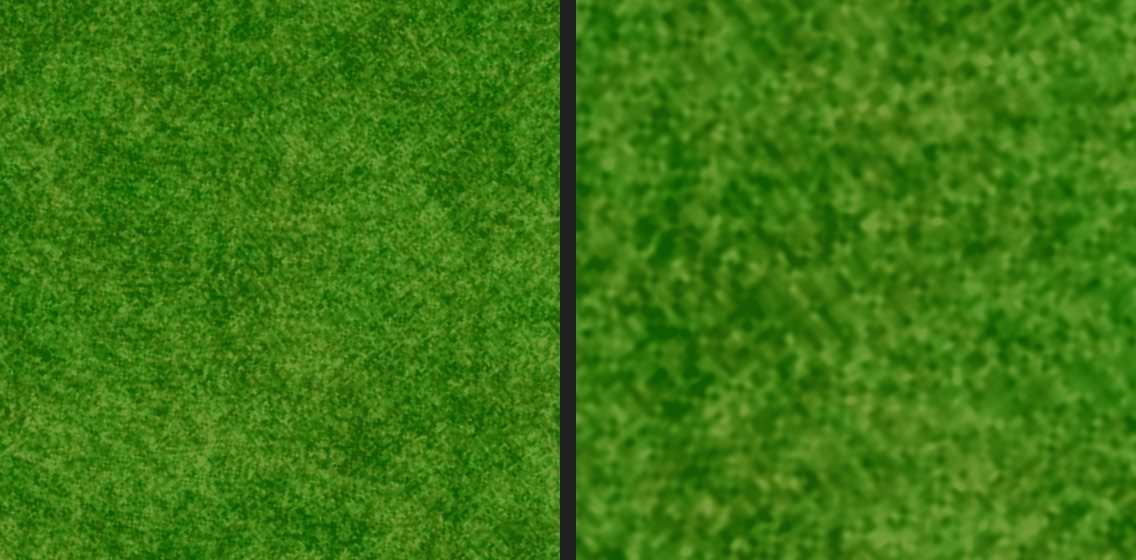
Left: the whole. Right: its middle third, enlarged.
Reproduce this texture procedurally as a WebGL 1 fragment shader.

```glsl
precision highp float;

uniform vec2 u_resolution;

const vec3 SHADE_GREEN = vec3(0.08, 0.355, 0.005);
const vec3 DEEP_GREEN = vec3(0.16, 0.42, 0.02);
const vec3 LAWN_GREEN = vec3(0.22, 0.47, 0.05);
const vec3 FRESH_GREEN = vec3(0.30, 0.54, 0.11);
const vec3 PALE_GREEN = vec3(0.42, 0.61, 0.21);

float hash(vec2 p) {
  return fract(sin(dot(p, vec2(127.1, 311.7))) * 43758.5453);
}

vec2 rotate(vec2 p, float angle) {
  float c = cos(angle);
  float s = sin(angle);
  return vec2(c * p.x - s * p.y, s * p.x + c * p.y);
}

// Smooth value noise centred on zero
float valueNoise(vec2 p) {
  vec2 cell = floor(p);
  vec2 f = fract(p);
  vec2 w = f * f * (3.0 - 2.0 * f);
  float low = mix(hash(cell), hash(cell + vec2(1.0, 0.0)), w.x);
  float high = mix(hash(cell + vec2(0.0, 1.0)), hash(cell + vec2(1.0)), w.x);
  return mix(low, high, w.y) - 0.5;
}

// One noise layer, turned so that its grid does not line up with others
float layer(vec2 uv, float frequency, float angle) {
  return valueNoise(rotate(uv, angle) * frequency + angle * 37.0);
}

// Soft, short blade tips scattered one per cell at random angles
float bladeTips(vec2 uv, float frequency, vec2 radii) {
  vec2 p = uv * frequency;
  vec2 home = floor(p);
  float light = 0.0;
  for (int y = -1; y <= 1; y++) {
    for (int x = -1; x <= 1; x++) {
      vec2 cell = home + vec2(float(x), float(y));
      vec2 centre = cell + vec2(hash(cell + 3.1), hash(cell + 7.7));
      vec2 d = rotate(p - centre, 6.2832 * hash(cell + 13.3)) / radii;
      float strength = hash(cell + 21.9);
      light += strength * strength * exp(-dot(d, d));
    }
  }
  return light;
}

vec3 grassRamp(float tone) {
  vec3 color = mix(SHADE_GREEN, DEEP_GREEN, clamp(tone / 0.25, 0.0, 1.0));
  color = mix(color, LAWN_GREEN, clamp((tone - 0.25) / 0.2, 0.0, 1.0));
  color = mix(color, FRESH_GREEN, clamp((tone - 0.45) / 0.27, 0.0, 1.0));
  return mix(color, PALE_GREEN, clamp((tone - 0.72) / 0.33, 0.0, 1.0));
}

void main() {
  vec2 uv = gl_FragCoord.xy / min(u_resolution.x, u_resolution.y);

  // Broad patches, tufts and fine grain
  float patches = 0.24 * layer(uv, 4.0, 0.4) + 0.34 * layer(uv, 11.0, 1.1);
  float tufts = 0.36 * layer(uv, 42.0, 0.7) + 0.50 * layer(uv, 98.0, 0.25);
  float grain = 0.78 * layer(uv, 195.0, 0.9);
  float tips = 0.5 * bladeTips(uv, 95.0, vec2(0.43, 0.23));
  vec3 color = grassRamp(0.41 + patches + tufts + grain + tips);

  // Drift between yellowish and cooler green
  float warmth = 0.05 * layer(uv, 7.0, 1.7) + 0.07 * layer(uv, 60.0, 0.55);
  color += warmth * vec3(1.0, 0.0, 0.25);

  gl_FragColor = vec4(clamp(color, 0.0, 1.0), 1.0);
}
```
